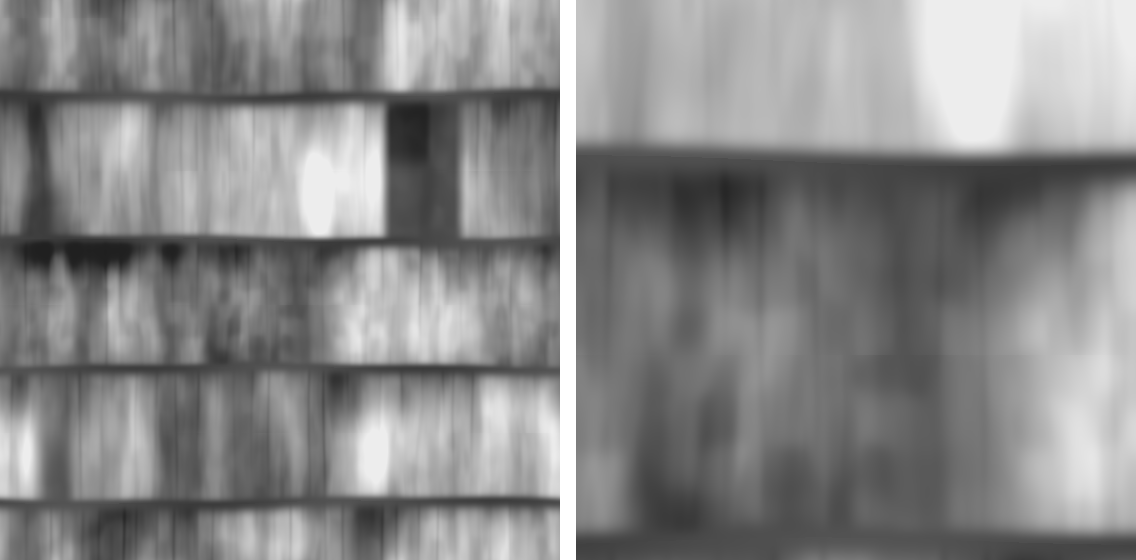
Left: the whole. Right: its middle third, enlarged.
Write a Shadertoy shader that draws this texture.

```glsl
// Four overlapping courses of weathered grey wood shingles, with soft seams and vertical stains.

const float TAU = 6.2831853;

// Per course: two stain centres, stain half width, centre of the brightest area.
const vec4 COURSES[4] = vec4[4](
    vec4(0.10, 0.435, 0.034, 0.83),
    vec4(0.02, 0.560, 0.022, 0.82),
    vec4(0.755, 0.08, 0.068, 0.42),
    vec4(0.04, 0.650, 0.030, 0.88));

vec3 hash3(vec3 p) {
    p = fract(p * vec3(0.1031, 0.1030, 0.0973));
    p += dot(p, p.yxz + 33.33);
    return fract((p.xxy + p.yxx) * p.zyx);
}

// Soft cellular noise around zero: blurred random cells that wrap in x.
float softCells(vec2 p, float period, float seed) {
    vec2 cell = floor(p);
    float total = 0.0, weights = 0.0;
    for (int j = -1; j <= 1; j++)
    for (int i = -1; i <= 1; i++) {
        vec2 c = cell + vec2(i, j);
        vec3 h = hash3(vec3(mod(c.x, period), c.y + 20.0, seed * 17.0 + period));
        vec2 d = c + 0.25 + 0.5 * h.xy - p;
        float w = exp(-4.0 * dot(d, d));
        total += w * h.z;
        weights += w;
    }
    return total / weights - 0.5;
}

// Soft-edged vertical band, wrapping in x.
float band(float x, float centre, float halfWidth, float softness) {
    float d = abs(fract(x - centre + 0.5) - 0.5);
    return 1.0 - smoothstep(halfWidth - softness, halfWidth + softness, d);
}

// Faint splits between boards, fading at varied heights.
float cracks(vec2 p, float row) {
    float x = p.x * 30.0;
    vec3 h = hash3(vec3(floor(x), row + 5.0, 71.0));
    float d = fract(x) - 0.25 - 0.5 * h.x - 0.04 * sin(p.y * 5.0 + h.y * TAU);
    float reach = smoothstep(h.y - 0.45, h.y + 0.35, p.y);
    return exp(-d * d / 0.009) * reach * h.z;
}

void mainImage(out vec4 fragColor, in vec2 fragCoord) {
    vec2 uv = fragCoord / iResolution.xy;

    // Courses of uneven height with gently bowed seams
    float v = 4.0 * uv.y - 0.345 - 0.07 * cos(TAU * (uv.y - 0.15));
    v += 0.013 * sin(TAU * uv.x + 1.7 * mod(floor(v + 0.5), 4.0))
       + 0.006 * sin(TAU * 3.0 * uv.x + 2.0 * mod(floor(v + 0.5), 4.0));
    float row = mod(floor(v), 4.0);
    vec4 course = COURSES[int(row)];
    vec2 p = vec2(uv.x, fract(v));
    float drop = 1.0 - p.y;

    // Grain, from broad patches to fine streaks
    float x = p.x + 0.003 * sin(p.y * 6.0 + row) * sin(TAU * 3.0 * p.x);
    float broad = softCells(vec2(x * 8.0, p.y * 1.7), 8.0, row);
    float boards = softCells(vec2(x * 22.0, p.y * 1.2), 22.0, row);
    float streaks = softCells(vec2(x * 56.0, p.y * 2.2), 56.0, row);
    float fine = softCells(vec2(x * 130.0, p.y * 6.0), 130.0, row);
    float mottle = softCells(vec2(x * 44.0, p.y * 8.0), 44.0, row);
    float tone = 0.57 + 0.48 * broad + 0.33 * boards + 0.13 * streaks + 0.04 * fine;
    tone += (mod(row, 2.0) > 0.5 ? 0.13 : 0.05) * mottle;

    // Light gathers mid-course and around the brightest area
    tone += 0.14 * sin(0.5 * TAU * p.y) - 0.02;
    tone += 0.10 * cos(TAU * (p.x - course.w));
    tone -= 0.08 * cracks(p, row);

    // Stained boards, with one deep dark board in the third course
    bool darkBoard = row == 2.0;
    float stain = band(p.x, course.x, course.z, darkBoard ? 0.014 : 0.022);
    float lowStain = band(p.x, course.y, 0.035, 0.03);
    lowStain *= darkBoard ? 0.8 * smoothstep(0.3, 1.0, drop) : 0.55;
    float depth = darkBoard ? 0.92 : 0.62 + 0.6 * broad;
    tone = mix(tone, 0.26 + 0.12 * boards + 0.05 * mottle, max(stain * depth, lowStain));
    if (darkBoard)
        tone -= 0.12 * band(p.x, 0.728, 0.037, 0.008) * smoothstep(0.48, 0.66, p.y);

    // Damp drips hang below each seam, heaviest in the second course
    float heavy = row == 1.0 ? 0.11 * (1.0 + sin(TAU * p.x + 0.3)) : 0.0;
    float damp = softCells(vec2(x * 34.0, 0.5), 34.0, row + 9.0);
    float drip = exp(-pow(drop / (0.20 + 0.12 * damp), 2.0));
    tone -= (0.09 + heavy) * (1.0 + 1.3 * damp) * drip * (1.0 - 0.7 * stain);

    // Seam shadow: tighter above the overlap, wider below it
    float edge = p.y - floor(p.y + 0.5);
    float spread = edge < 0.0 ? 0.060 : 0.036;
    float seam = exp(-edge * edge / (spread * spread));
    float seamTone = 0.27 + 0.05 * sin(TAU * 2.0 * uv.x + 1.5 * mod(floor(v + 0.5), 4.0));
    tone = mix(tone, seamTone, 0.95 * seam);

    // Ease the darkest and brightest tones
    tone = 0.5 * (tone + 0.12 + sqrt((tone - 0.12) * (tone - 0.12) + 0.003));
    fragColor = vec4(vec3(min(tone, 0.93)), 1.0);
}
```
